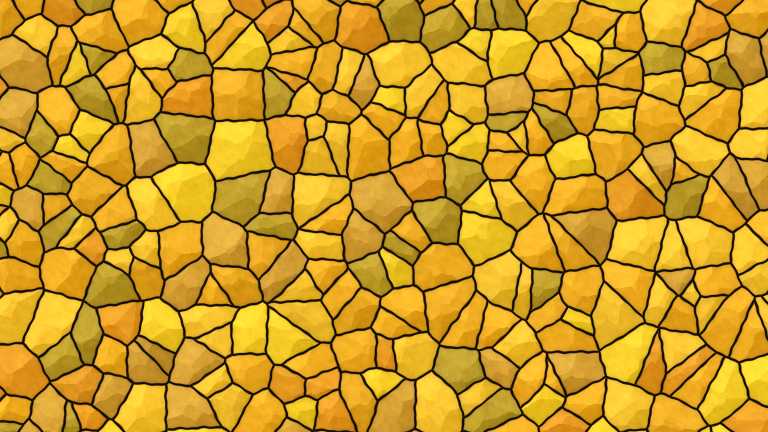
Write a Shadertoy shader that draws this pattern.

```glsl
// Golden crazy-paving mosaic: Voronoi stones with dark, slightly wobbly joints.
// Some grid squares hold a second site, giving slivers among the larger stones;
// each stone is cut by tilted planes into facets and roughened by layered sines.

#define ROWS 10.0          // grid squares per canvas height
#define JITTER 0.92        // irregularity of the sites
#define SPLIT 0.42         // share of squares with a second site
#define JOINT 0.0027       // half width of the joints
#define WOBBLE 0.0011      // waviness of the joints
#define FACETS 5           // tilted planes per stone
#define FACET_LIGHT 0.095  // contrast between facets
#define GRAIN 0.035        // contrast of the rough surface

const float TAU = 6.2831853;
const vec2 LIGHT_DIR = vec2(-0.45, 0.89);
const vec3 JOINT_COLOR = vec3(0.08, 0.045, 0.01);

vec2 hash2(vec2 p) {
    vec2 q = vec2(dot(p, vec2(127.1, 311.7)), dot(p, vec2(269.5, 183.3)));
    return fract(sin(q) * 43758.55);
}

// Site k of a grid square; an absent second site falls back on the first.
vec2 site(vec2 cell, int k) {
    vec2 first = cell + 0.5 + JITTER * (hash2(cell) - 0.5);
    vec2 h = hash2(cell + 57.3);
    if (k == 0 || h.x > SPLIT) return first;
    float angle = TAU * h.y;
    return first + mix(0.28, 0.5, h.x / SPLIT) * vec2(cos(angle), sin(angle));
}

// Nearest site in xy, distance to the closest joint in z.
vec3 voronoi(vec2 p) {
    vec2 base = floor(p), nearest = p;
    float best = 1e3, edge = 1e3;
    for (int n = 0; n < 50; n++) {
        int c = n / 2;
        vec2 s = site(base + vec2(c % 5 - 2, c / 5 - 2), n % 2);
        float d = dot(s - p, s - p);
        if (d < best) { best = d; nearest = s; }
    }
    for (int n = 0; n < 50; n++) {
        int c = n / 2;
        vec2 s = site(base + vec2(c % 5 - 2, c / 5 - 2), n % 2);
        vec2 across = s - nearest;
        if (dot(across, across) > 1e-5)
            edge = min(edge, dot(0.5 * (s + nearest) - p, normalize(across)));
    }
    return vec3(nearest, edge);
}

// Rough stone surface, about -1 to 1.
float roughness(vec2 p) {
    float sum = 0.0, amp = 0.5;
    p *= 55.0;
    for (int i = 0; i < 4; i++) {
        p = mat2(0.8, 0.6, -0.6, 0.8) * p * 1.63 + 3.1;
        vec2 q = p + 1.4 * sin(0.73 * p.yx + vec2(1.0, 4.0));
        sum += amp * sin(q.x + sin(0.6 * q.y)) * cos(0.55 * q.y);
        amp *= 0.85;
    }
    return sum;
}

// Light on a flat top bounded by randomly placed sloping planes.
float facetLight(vec2 r, vec2 seed) {
    float low = 0.0, light = 0.12;
    for (int i = 0; i < FACETS; i++) {
        vec2 h = hash2(seed + 7.3 * float(i + 1));
        float angle = TAU * (float(i) + h.x) / float(FACETS);
        vec2 dir = vec2(cos(angle), sin(angle));
        float height = 0.02 + 0.3 * h.y - dot(dir, r);
        light = mix(light, dot(dir, LIGHT_DIR), smoothstep(-0.012, 0.012, low - height));
        low = min(low, height);
    }
    return light;
}

vec3 stoneColor(float pick) {
    vec3 amber = vec3(0.93, 0.67, 0.13), orange = vec3(0.90, 0.60, 0.13);
    vec3 gold = vec3(0.97, 0.76, 0.18), yellow = vec3(0.98, 0.81, 0.16);
    vec3 ochre = vec3(0.83, 0.62, 0.20), olive = vec3(0.74, 0.61, 0.16);
    vec3 tones[8] = vec3[8](amber, gold, orange, yellow, amber, ochre, gold, olive);
    return tones[int(min(pick * 8.0, 7.0))];
}

void mainImage(out vec4 fragColor, in vec2 fragCoord) {
    float pixel = 1.0 / iResolution.y;
    vec2 uv = fragCoord * pixel;
    vec2 bent = uv + WOBBLE * (sin(115.0 * uv.yx + 2.0 * sin(47.0 * uv))
                             + 0.6 * sin(230.0 * uv.yx + vec2(1.0, 3.0)));
    vec3 cell = voronoi(bent * ROWS);
    vec2 seed = floor(cell.xy * 64.0);

    // Stone tone, facets and surface grain
    float grain = roughness(uv);
    float light = facetLight(bent * ROWS - cell.xy + 0.012 * grain, seed);
    vec3 color = stoneColor(hash2(seed).x) * (0.97 + 0.06 * hash2(seed).y);
    color += (FACET_LIGHT * light + GRAIN * grain) * vec3(0.9, 0.9, 0.65);

    // Soft shade beside the joint, then the joint itself
    float edge = cell.z / ROWS;
    color *= 1.0 - 0.12 * exp(-max(edge - JOINT, 0.0) / 0.004);
    float stone = smoothstep(JOINT - 0.8 * pixel, JOINT + 0.8 * pixel, edge);
    fragColor = vec4(mix(JOINT_COLOR, clamp(color, 0.0, 1.0), stone), 1.0);
}
```
